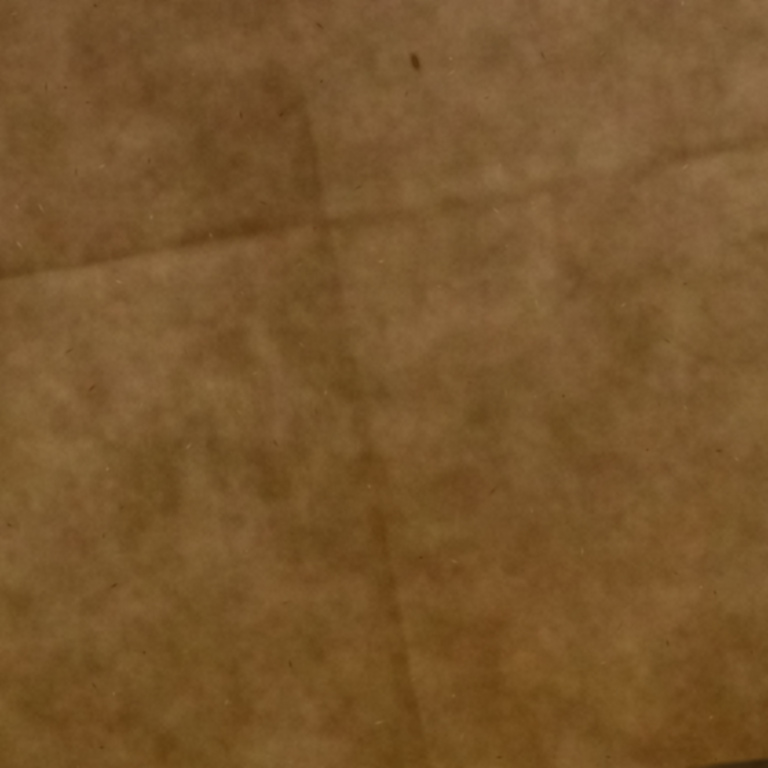
Give the GLSL for this texture, as a Shadertoy shader.

```glsl
// Old brown paper, folded twice: two soft creases cross on a mottled sheet.
// Layered value noise stains the paper, signed distances shade the folds,
// and hashed grid cells scatter a few tiny fibres.

float hash(vec2 p) {
    return fract(sin(dot(p, vec2(127.1, 311.7))) * 43758.5453);
}

float noise(vec2 p) {
    vec2 i = floor(p), f = fract(p);
    f = f * f * (3.0 - 2.0 * f);
    return mix(mix(hash(i), hash(i + vec2(1, 0)), f.x),
               mix(hash(i + vec2(0, 1)), hash(i + vec2(1, 1)), f.x), f.y);
}

float fbm(vec2 p) {
    float sum = 0.0, amp = 0.5;
    for (int i = 0; i < 5; i++) {
        sum += amp * noise(p);
        p = mat2(1.6, 1.2, -1.2, 1.6) * p + 7.3;
        amp *= 0.5;
    }
    return sum / 0.97;
}

// Smooth bump of the given half width around zero
float bump(float d, float width) {
    return exp(-d * d / (width * width));
}

// Soft elongated fleck centred on the origin
float fleck(vec2 d, float angle, vec2 size) {
    float c = cos(angle), s = sin(angle);
    d = mat2(c, -s, s, c) * d / size;
    return exp(-dot(d, d));
}

// Sparse fibres: positive is pale, negative is dark
float fibres(vec2 p) {
    vec2 q = p * 24.0, cell = floor(q);
    float sum = 0.0;
    for (int y = -1; y <= 1; y++)
    for (int x = -1; x <= 1; x++) {
        vec2 c = cell + vec2(x, y);
        float present = step(0.72, hash(c + 3.7));
        vec2 centre = c + vec2(hash(c), hash(c + 19.1));
        float tone = mix(-0.9, 0.9, hash(c + 41.3));
        vec2 size = vec2(0.05 + 0.08 * hash(c + 8.2), 0.05);
        sum += present * tone * fleck(q - centre, 6.28 * hash(c + 5.9), size);
    }
    return sum;
}

void mainImage(out vec4 fragColor, in vec2 fragCoord) {
    vec2 p = fragCoord / iResolution.xy;

    // Stains, from broad clouds to blotches and fine grain
    vec2 warp = 0.05 * vec2(fbm(p * 6.0 + 4.0), fbm(p * 6.0 + 31.0));
    float tone = 0.67 + 0.95 * (fbm((p + warp) * 5.0 + 2.0) - 0.5);
    tone += 0.95 * (fbm((p + warp) * 21.0 + 11.0) - 0.5);
    tone += 0.60 * (fbm(p * 62.0) - 0.5);
    tone += 0.16 * (noise(p * 210.0) - 0.5);

    // Upright streaks in the lower left
    float streakArea = bump(length((p - vec2(0.27, 0.41)) * vec2(1.0, 1.3)), 0.24);
    tone += 0.85 * streakArea * (fbm(vec2(p.x * 46.0 + p.y * 8.0, p.y * 14.0)) - 0.5);

    // Signed distances: above the level fold, right of the upright fold
    float wobble = 0.010 * (fbm(p * 9.0) - 0.5);
    float above = (p.y - 0.636 - 0.178 * p.x) * 0.985 + wobble;
    float right = (p.x - 0.56 + 0.187 * p.y) * 0.983 + wobble;
    float isAbove = smoothstep(-0.005, 0.005, above);
    float isRight = smoothstep(-0.006, 0.006, right);

    // Light on the folded panels
    tone += 0.08 * (p.y - 0.5) - 0.30 * (1.0 - smoothstep(0.0, 0.38, p.y));
    tone -= 0.17 * isAbove * (1.0 - smoothstep(-0.04, 0.02, right));
    tone += 0.06 * isAbove * isRight;
    tone += 0.32 * bump(length(p - vec2(0.92, 0.69)), 0.14) * (1.0 - isAbove);
    tone += 0.24 * bump(length(p - vec2(0.10, 0.60)), 0.15) * (1.0 - isAbove);
    tone -= 0.28 * bump(length((p - vec2(0.80, 0.66)) * vec2(1.6, 1.0)), 0.10);

    // Level fold: dark band, with a paler lip that changes sides
    float lipSide = smoothstep(0.36, 0.46, p.x) * (1.0 - smoothstep(0.78, 0.92, p.x));
    float levelFade = 0.55 + 0.6 * noise(vec2(p.x * 13.0, 2.0));
    tone -= 0.38 * levelFade * bump(above - mix(0.006, -0.009, lipSide), 0.013);
    tone += 0.18 * levelFade * bump(above - mix(-0.016, 0.016, lipSide), 0.014);

    // Upright fold: a sharp edge at both ends that blurs in the middle
    float ends = 1.0 - 0.75 * bump(p.y - 0.46, 0.15);
    float uprightFade = 1.0 - smoothstep(0.82, 0.93, p.y);
    uprightFade *= 0.6 + 0.5 * noise(vec2(5.0, p.y * 12.0));
    float edge = (1.0 - isRight) * exp(min(right, 0.0) / 0.03);
    tone -= uprightFade * (0.26 * ends * edge + 0.16 * bump(right + 0.008, 0.022));
    tone += 0.20 * ends * uprightFade * isRight * exp(-max(right, 0.0) / 0.03);

    // Fibres, and one larger dark chip near the top
    tone += 0.75 * fibres(p);
    tone -= 1.6 * fleck(p - vec2(0.541, 0.919), 1.9, vec2(0.011, 0.005));

    // Paper colour, warmer toward the bottom, with drifting olive and rose
    tone = clamp(tone, -0.5, 1.4);
    vec3 paper = mix(vec3(0.402, 0.267, 0.108), vec3(0.522, 0.390, 0.226), tone);
    paper.b += 0.040 * (p.y - 0.5) + 0.035 * (fbm(p * 16.0 + 50.0) - 0.5);
    paper += vec3(0.025, -0.014, 0.010) * (fbm(p * 20.0 + 70.0) - 0.5);
    paper += vec3(0.010, -0.006, -0.012) * bump(length(p - vec2(0.7, 0.1)), 0.28);

    // Dark edge in the lower right corner
    float corner = p.y - 0.10 * (p.x - 0.89);
    paper *= 1.0 - 0.45 * (1.0 - smoothstep(-0.004, 0.006, corner)) * smoothstep(0.88, 0.95, p.x);

    fragColor = vec4(paper, 1.0);
}
```
